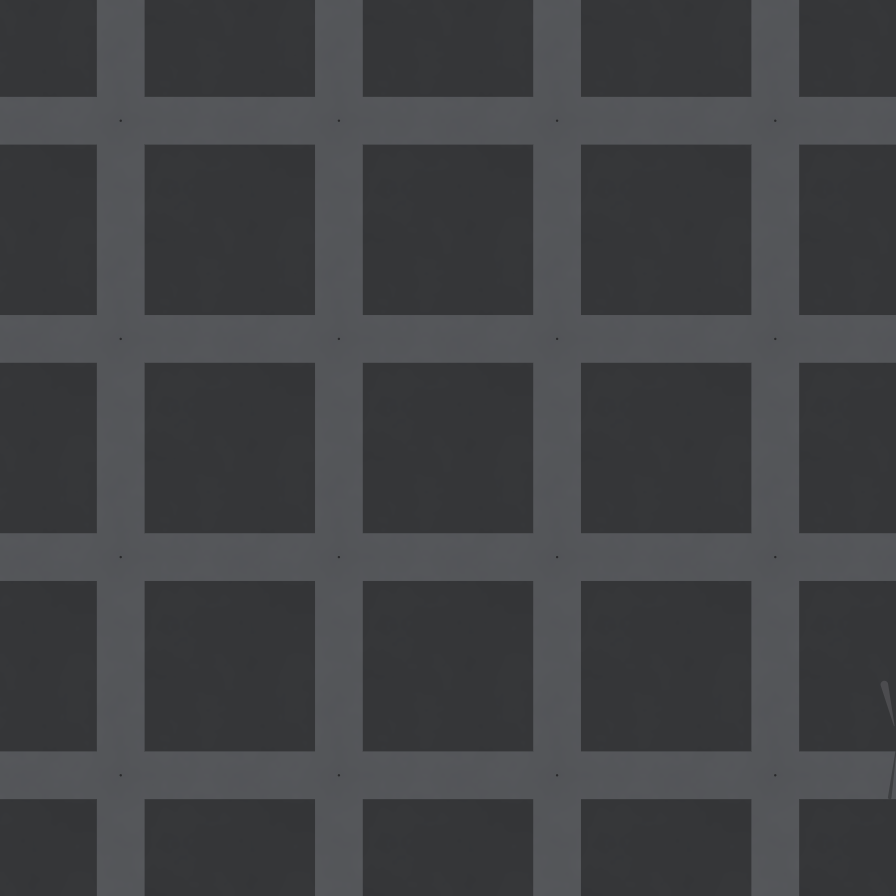
A Shadertoy shader for this pattern:

```glsl
// Charcoal square tiles on a wide grey grid, with pinholes at the crossings and faint mottling.

const float PITCH = 0.2435;        // tile spacing, in canvas units
const float TILE_HALF = 0.0951;    // half the width of a dark square
const float PINHOLE_RADIUS = 0.0013;

const vec3 TILE_COLOR = vec3(0.208, 0.212, 0.220);
const vec3 GRID_COLOR = vec3(0.333, 0.340, 0.353);
const vec3 PINHOLE_COLOR = vec3(0.16, 0.16, 0.17);
const vec3 SCUFF_COLOR = vec3(0.30, 0.30, 0.31);

float hash(vec2 p) {
    return fract(sin(dot(p, vec2(127.1, 311.7))) * 43758.5453);
}

// Value noise whose lattice wraps after the given period
float wrappedNoise(vec2 p, float period) {
    vec2 i = floor(p);
    vec2 f = fract(p);
    f = f * f * (3.0 - 2.0 * f);
    float a = hash(mod(i, period));
    float b = hash(mod(i + vec2(1.0, 0.0), period));
    float c = hash(mod(i + vec2(0.0, 1.0), period));
    float d = hash(mod(i + vec2(1.0, 1.0), period));
    return mix(mix(a, b, f.x), mix(c, d, f.x), f.y);
}

// Layered mottling that repeats seamlessly with every tile
float mottle(vec2 cell) {
    float sum = 0.0;
    float weight = 0.5;
    float period = 5.0;
    for (int i = 0; i < 4; i++) {
        sum += weight * (wrappedNoise(cell * period, period) - 0.5);
        weight *= 0.6;
        period *= 2.0;
    }
    return sum;
}

float boxDistance(vec2 p, float halfSize) {
    vec2 d = abs(p) - halfSize;
    return length(max(d, 0.0)) + min(max(d.x, d.y), 0.0);
}

// Distance to a stroke whose radius changes from start to end
float taperDistance(vec2 p, vec2 start, vec2 end, float startRadius, float endRadius) {
    vec2 axis = end - start;
    float t = clamp(dot(p - start, axis) / dot(axis, axis), 0.0, 1.0);
    return length(p - start - axis * t) - mix(startRadius, endRadius, t);
}

float coverage(float dist, float pixel) {
    return clamp(0.5 - dist / pixel, 0.0, 1.0);
}

void mainImage(out vec4 fragColor, in vec2 fragCoord) {
    float size = min(iResolution.x, iResolution.y);
    float pixel = 1.0 / size;
    vec2 p = (fragCoord - 0.5 * iResolution.xy) / size;

    // Repeated tile, centred on the canvas
    vec2 cell = fract(p / PITCH + 0.5);
    vec2 local = (cell - 0.5) * PITCH;
    float tile = coverage(boxDistance(local, TILE_HALF), pixel);
    vec3 color = mix(GRID_COLOR, TILE_COLOR, tile);

    // Soft surface wear
    color += mottle(cell) * mix(0.020, 0.014, tile);

    // Pinhole at each grid crossing
    vec2 crossing = abs(local) - 0.5 * PITCH;
    float pinhole = coverage(length(crossing) - PINHOLE_RADIUS, pixel);
    color = mix(color, PINHOLE_COLOR, pinhole);

    // Two tapered scuffs at the right edge
    float upperScuff = taperDistance(p, vec2(0.487, -0.264), vec2(0.498, -0.310), 0.0042, 0.0004);
    float lowerScuff = taperDistance(p, vec2(0.500, -0.338), vec2(0.493, -0.390), 0.0006, 0.0020);
    color = mix(color, SCUFF_COLOR, coverage(upperScuff, pixel));
    color = mix(color, TILE_COLOR, 0.7 * coverage(lowerScuff, pixel));

    fragColor = vec4(color, 1.0);
}
```
